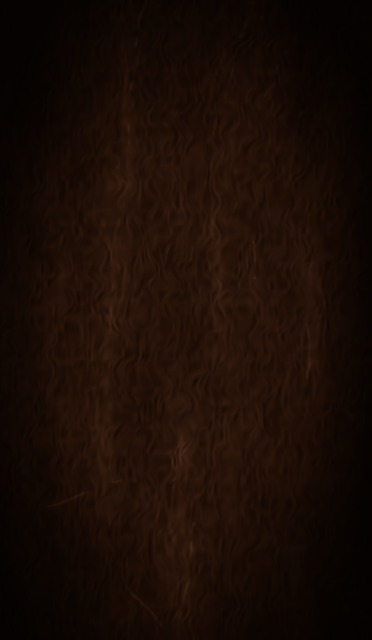
A Shadertoy shader for this texture:

```glsl
const vec2 GLOW_CENTER = vec2(0.49, 0.47);
const vec2 GLOW_RADIUS = vec2(0.57, 0.61);
const float EDGE_TONE = 0.022;
const float HIDE_TONE = 0.138;
const vec2 GRAIN_SCALE = vec2(165.0, 72.0);
const float GRAIN_DEPTH = 0.75;
const float STREAK_GAIN = 0.28;
const float CREASE_GAIN = 0.07;

// Worn streaks: center x, center y, half width, half length
const int STREAK_COUNT = 9;
const vec4 STREAKS[STREAK_COUNT] = vec4[](
    vec4(0.34, 0.77, 0.018, 0.20), vec4(0.61, 0.85, 0.030, 0.13),
    vec4(0.30, 0.55, 0.022, 0.22), vec4(0.84, 0.50, 0.025, 0.17),
    vec4(0.48, 0.20, 0.055, 0.17), vec4(0.27, 0.26, 0.040, 0.10),
    vec4(0.58, 0.62, 0.020, 0.16), vec4(0.50, 0.29, 0.030, 0.03),
    vec4(0.14, 0.58, 0.035, 0.16));

// Thin creases: start x, start y, end x, end y
const int CREASE_COUNT = 8;
const vec4 CREASES[CREASE_COUNT] = vec4[](
    vec4(0.39, 1.00, 0.34, 0.78), vec4(0.68, 1.00, 0.60, 0.83),
    vec4(0.80, 0.94, 0.71, 0.85), vec4(0.13, 0.21, 0.33, 0.25),
    vec4(0.83, 0.49, 0.83, 0.41), vec4(0.68, 0.62, 0.685, 0.57),
    vec4(0.53, 0.18, 0.48, 0.03), vec4(0.33, 0.10, 0.43, 0.02));

float hash(vec2 p) {
    return fract(sin(dot(p, vec2(127.1, 311.7))) * 43758.5453);
}

float noise(vec2 p) {
    vec2 cell = floor(p);
    vec2 f = fract(p);
    f = f * f * (3.0 - 2.0 * f);
    return mix(mix(hash(cell), hash(cell + vec2(1, 0)), f.x),
               mix(hash(cell + vec2(0, 1)), hash(cell + vec2(1, 1)), f.x), f.y);
}

float fbm(vec2 p) {
    float sum = 0.0;
    float weight = 0.5;
    for (int i = 0; i < 4; i++) {
        sum += weight * noise(p);
        p = mat2(1.6, 1.2, -1.2, 1.6) * p + 7.3;
        weight *= 0.5;
    }
    return sum;
}

float segmentDistance(vec2 p, vec2 a, vec2 b) {
    vec2 along = b - a;
    float t = clamp(dot(p - a, along) / dot(along, along), 0.0, 1.0);
    return length(p - a - along * t);
}

// Height of the pebbled, upright fibres
float grainHeight(vec2 p) {
    vec2 bend = vec2(noise(p * 38.0), noise(p * 38.0 + 19.0)) - 0.5;
    vec2 q = (p + bend * vec2(0.016, 0.010)) * GRAIN_SCALE;
    float ridge = 1.0 - abs(2.0 * noise(q * 0.65) - 1.0);
    return 0.6 * noise(q) + 0.4 * ridge;
}

float streakLight(vec2 uv) {
    float light = 0.0;
    float sway = 0.025 * (noise(uv * vec2(4.0, 9.0)) - 0.5);
    for (int i = 0; i < STREAK_COUNT; i++) {
        vec2 d = (uv + vec2(sway, 0.0) - STREAKS[i].xy) / STREAKS[i].zw;
        light += exp(-dot(d, d));
    }
    return light * (0.5 + noise(uv * vec2(60.0, 14.0)));
}

float creaseLight(vec2 p, float aspect) {
    float light = 0.0;
    vec2 wobble = 0.012 * (vec2(noise(p * 30.0), noise(p * 30.0 + 5.0)) - 0.5);
    for (int i = 0; i < CREASE_COUNT; i++) {
        vec2 a = CREASES[i].xy * vec2(aspect, 1.0);
        vec2 b = CREASES[i].zw * vec2(aspect, 1.0);
        float d = segmentDistance(p + wobble, a, b);
        light += exp(-d * d / 0.000004) + 0.15 * exp(-d * d / 0.00012);
    }
    return light * smoothstep(0.2, 0.75, noise(p * 75.0));
}

// Brown ramp driven by its red level
vec3 leatherColor(float tone) {
    return tone * vec3(1.0, 0.36 + 0.8 * tone, 0.14 + 3.5 * tone * tone);
}

void mainImage(out vec4 fragColor, in vec2 fragCoord) {
    vec2 uv = fragCoord / iResolution.xy;
    float aspect = iResolution.x / iResolution.y;
    vec2 p = uv * vec2(aspect, 1.0);

    // Oval glow with an uneven rim
    float radius = length((uv - GLOW_CENTER) / GLOW_RADIUS);
    radius += 0.16 * (fbm(uv * vec2(6.0, 5.0)) - 0.47);
    float glow = 1.0 - smoothstep(0.42, 1.08, radius);

    // Broad stains and upright wear
    float stain = fbm(p * vec2(17.0, 6.0) + 3.0) - 0.47;
    float wear = 1.0 + 0.5 * stain + STREAK_GAIN * streakLight(uv);

    // Relief lit from the upper left
    float height = grainHeight(p);
    float slope = height - grainHeight(p + vec2(-0.0022, 0.0016));
    float relief = 1.0 + GRAIN_DEPTH * (0.65 * (height - 0.52) + 0.6 * slope);

    float tone = mix(EDGE_TONE, HIDE_TONE, glow) * wear * relief;
    tone += CREASE_GAIN * creaseLight(p, aspect) * (0.25 + 0.75 * glow);
    fragColor = vec4(leatherColor(clamp(tone, 0.0, 0.4)), 1.0);
}
```
